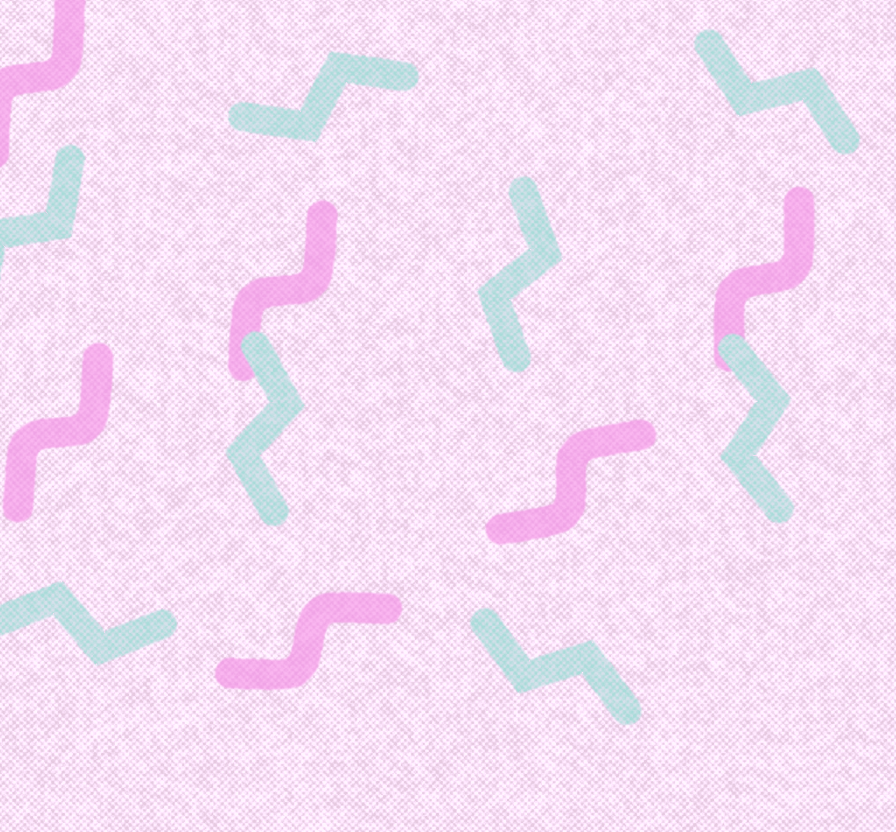
Give the GLSL for this pattern, as a WebGL 2 fragment shader.

```glsl
#version 300 es
precision highp float;
// Pink wavy and teal zigzag confetti strokes on pale pink halftone paper.
// Strokes sit on a jittered grid, each one a line folded twice; a product of
// cosines makes the diagonal dot screen, and value noise the worn print.

uniform vec2 u_resolution;
out vec4 fragColor;

float hash(vec2 p) {
    return fract(sin(dot(p, vec2(127.1, 311.7))) * 43758.5);
}

float valueNoise(vec2 p) {
    vec2 i = floor(p), f = fract(p);
    f = f * f * (3.0 - 2.0 * f);
    return mix(mix(hash(i), hash(i + vec2(1, 0)), f.x),
               mix(hash(i + vec2(0, 1)), hash(i + vec2(1, 1)), f.x), f.y);
}

mat2 rotation(float angle) {
    float c = cos(angle), s = sin(angle);
    return mat2(c, -s, s, c);
}

// Distance to a three-part zigzag along x; bend rounds its two corners
float zigzag(vec2 p, float segment, float slant, float bend) {
    vec2 dir = vec2(cos(slant), sin(slant));
    float corner = 0.5 * segment * dir.x;
    if (p.x < 0.0) p = -p;
    float fromCorner = p.x - corner;
    float rounded = length(vec2(fromCorner, bend));
    p.x = length(vec2(corner, bend)) - rounded;
    float d = length(p - dir * max(dot(p, dir), -0.5 * segment));
    // Keep the stroke evenly thick where the bend flattens its slope
    return d / length(vec2(dir.x, dir.y * fromCorner / rounded));
}

// Nearest wavy (x) and angular (y) stroke
vec2 confetti(vec2 uv, float top) {
    vec2 nearest = vec2(1.0);
    for (int k = 0; k < 16; k++) {
        if (k % 13 == 2) continue; // leave two gaps in the grid
        vec2 cell = vec2(k % 4, k / 4);
        float h = hash(cell + 3.7);
        vec2 jitter = vec2(hash(cell + 11.3), hash(cell + 27.9)) - 0.5;
        vec2 center = vec2(0.06, top - 0.08) + cell * vec2(0.27, -0.21) + jitter * 0.08;
        vec2 p = uv - center;
        float side = hash(cell + 41.1) < 0.5 ? -1.0 : 1.0;

        if ((k % 4 + k / 4) % 2 == 0) {
            p = rotation(0.8 + 0.3 * (h - 0.5)) * p;
            p.y *= side;
            nearest.x = min(nearest.x, zigzag(p, 0.08, 0.74, 0.015));
        } else {
            p = rotation(6.283 * h) * p;
            p.y *= side;
            nearest.y = min(nearest.y, zigzag(p, 0.074, 0.62, 0.0002));
        }
    }
    return nearest;
}

void main() {
    vec2 uv = gl_FragCoord.xy / u_resolution.x;
    float top = u_resolution.y / u_resolution.x;

    // Halftone screen, broken up by blotches, wear and grain
    vec2 wave = cos(6.2832 * 127.0 * uv);
    float blotch = valueNoise(uv * 55.0) - 0.5;
    float wear = valueNoise(uv * 170.0 + 17.0) - 0.5;
    float grain = hash(floor(uv * 512.0)) - 0.5;
    float light = 0.52 + 0.5 * wave.x * wave.y + 0.2 * blotch + 0.48 * wear + 0.36 * grain;
    light = clamp(light, 0.0, 1.0);

    // Inks, each lightened where the screen is light; the paper burns out to white
    vec3 paper = mix(vec3(0.90, 0.79, 0.88), vec3(1.05, 0.965, 1.06), light);
    vec3 pink = mix(vec3(0.94, 0.64, 0.90), vec3(0.98, 0.715, 0.94), light);
    vec3 teal = mix(vec3(0.66, 0.86, 0.85), vec3(0.84, 0.88, 0.92), light);

    // Strokes with soft edges
    vec2 stroke = confetti(uv, top) + 0.001 * wear - vec2(0.017, 0.0162);
    float soft = max(0.002, 0.7 / u_resolution.x);
    vec2 cover = 1.0 - smoothstep(-soft, soft, stroke);
    vec3 color = mix(min(paper, 1.0), pink, cover.x);
    color = mix(color, teal, cover.y);

    fragColor = vec4(color, 1.0);
}
```
